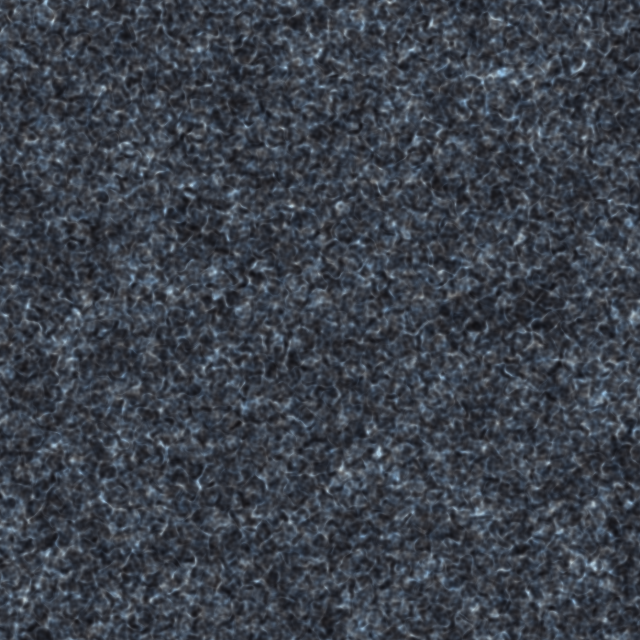
Reproduce this texture procedurally as a Shadertoy shader.

```glsl
// Rough blue-black surface: small dark pits between pale, broken ridges.
// Warped cell distances, ridged noise and two grains add up to one relief
// value, which an exponential curve turns into slate tones.
#define PIT_CELLS 50.0
#define STRAND_CELLS 44.0
#define GRAIN_CELLS 84.0
#define FINE_CELLS 138.0
#define PATCH_CELLS 17.0
#define CLOUD_CELLS 6.0
#define WARP 0.007
#define MEDIAN_TONE 0.252
#define CONTRAST 0.345
#define TINT 0.035

vec2 hash2(vec2 p) {
    vec2 q = vec2(dot(p, vec2(127.1, 311.7)), dot(p, vec2(269.5, 183.3)));
    return fract(sin(q) * 43758.5453);
}

// Gradient noise, scaled to a standard deviation of about one
float cornerSlope(vec2 cell, vec2 offset, vec2 f) {
    float angle = 6.2832 * hash2(cell + offset).x;
    return dot(vec2(cos(angle), sin(angle)), f - offset);
}

float noise(vec2 p) {
    vec2 cell = floor(p), f = fract(p);
    vec2 w = f * f * (3.0 - 2.0 * f);
    float low = mix(cornerSlope(cell, vec2(0, 0), f), cornerSlope(cell, vec2(1, 0), f), w.x);
    float high = mix(cornerSlope(cell, vec2(0, 1), f), cornerSlope(cell, vec2(1, 1), f), w.x);
    return mix(low, high, w.y) / 0.212;
}

// Distance to the nearest scattered pit centre, in cells
float pitDistance(vec2 p) {
    vec2 cell = floor(p), f = fract(p);
    float nearest = 8.0;
    for (int y = -1; y <= 1; y++) {
        for (int x = -1; x <= 1; x++) {
            vec2 offset = vec2(x, y);
            vec2 toPit = offset + hash2(cell + offset + 71.0) - f;
            nearest = min(nearest, dot(toPit, toPit));
        }
    }
    return sqrt(nearest);
}

// Turned copy of the plane, so that the noise grids do not line up
vec2 turn(vec2 p, float angle) {
    float c = cos(angle), s = sin(angle);
    return mat2(c, s, -s, c) * p;
}

void mainImage(out vec4 fragColor, in vec2 fragCoord) {
    vec2 uv = fragCoord / iResolution.y;

    // Irregular outlines
    vec2 bend = vec2(noise(uv * 58.0 + 13.0), noise(uv * 58.0 + 157.0));
    vec2 warped = uv + WARP * 0.6 * bend;

    // Relief layers, each with mean zero and unit spread
    float pits = (pitDistance(warped * PIT_CELLS) - 0.47) / 0.21;
    float strands = (0.8 - abs(noise(turn(warped, 0.5) * STRAND_CELLS + 31.0))) / 0.6;
    float grain = noise(turn(uv + WARP * 0.25 * bend, 1.1) * GRAIN_CELLS + 47.0);
    float fine = noise(turn(uv, 0.3) * FINE_CELLS + 89.0);
    float patches = noise(turn(uv, 0.8) * PATCH_CELLS + 5.0);
    float clouds = noise(turn(uv, 0.4) * CLOUD_CELLS + 23.0);

    float relief = 0.50 * pits + 0.36 * strands + 0.54 * grain + 0.42 * fine
                 + 0.25 * patches + 0.15 * clouds;

    // Slate tones: bluer in the dark, with faint warm and cool spots
    float tone = MEDIAN_TONE * exp(CONTRAST * min(relief, 3.2));
    vec3 slate = vec3(0.852, 1.0, 1.075) * pow(vec3(tone), vec3(0.953, 1.0, 0.948));
    float warmth = 0.7 * noise(uv * 40.0 + 211.0) + 0.7 * noise(uv * 90.0 + 307.0);
    slate *= 1.0 + TINT * warmth * vec3(1.0, 0.0, -0.8);

    fragColor = vec4(clamp(slate, 0.0, 1.0), 1.0);
}
```
